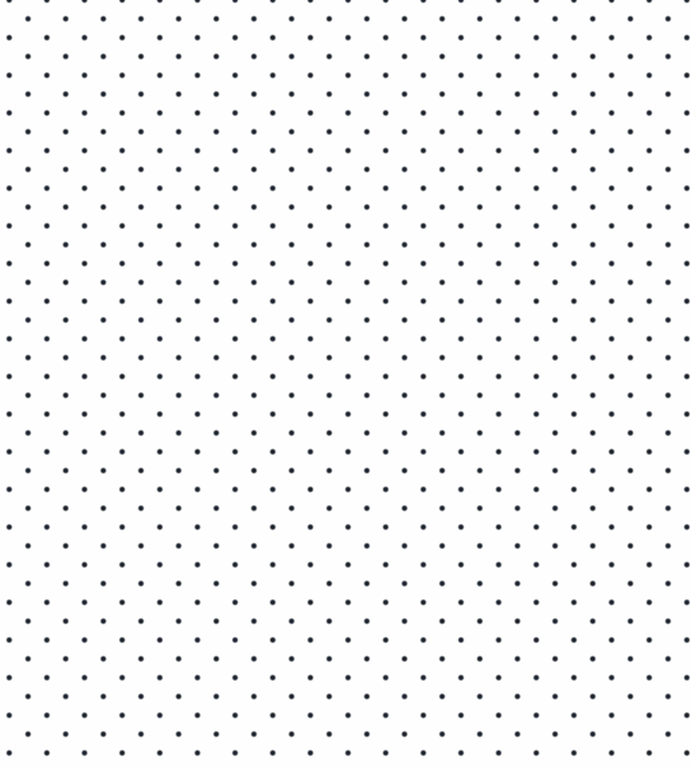
Reproduce this pattern procedurally as a Shadertoy shader.

```glsl
#define REPEATS_DOWN 20.4
#define LATTICE_SHIFT vec2(0.245, 0.0)
#define DOT_RADIUS 0.068
#define EDGE_SOFTNESS 0.038
#define TINT_VARIATION 0.035
#define PAPER_COLOR vec3(0.994, 0.998, 0.994)
#define INK_COLOR vec3(0.10, 0.115, 0.145)

// Sine-free hash of a lattice point, 0 to 1
float hash21(vec2 p) {
    vec3 q = fract(p.xyx * 0.1031);
    q += dot(q, q.yzx + 33.33);
    return fract((q.x + q.y) * q.z);
}

// Nearest centre of two square lattices offset by half a cell
vec2 nearestDot(vec2 p) {
    vec2 corner = floor(p + 0.5);
    vec2 middle = floor(p) + 0.5;
    return distance(p, corner) < distance(p, middle) ? corner : middle;
}

void mainImage(out vec4 fragColor, in vec2 fragCoord) {
    // Cell units, measured from the top left
    float cellsPerPixel = REPEATS_DOWN / iResolution.y;
    vec2 fromTop = vec2(fragCoord.x, iResolution.y - fragCoord.y);
    vec2 p = fromTop * cellsPerPixel - LATTICE_SHIFT;

    // Soft-edged dot
    vec2 center = nearestDot(p);
    float edge = distance(p, center) - DOT_RADIUS;
    float soft = max(EDGE_SOFTNESS, 0.7 * cellsPerPixel);
    float coverage = 1.0 - smoothstep(-soft, soft, edge);

    // Slight blue drift in the ink from dot to dot
    float drift = hash21(center * 2.0 + 7.0);
    vec3 ink = INK_COLOR + TINT_VARIATION * drift * vec3(0.0, 0.4, 1.0);

    fragColor = vec4(mix(PAPER_COLOR, ink, coverage), 1.0);
}
```
